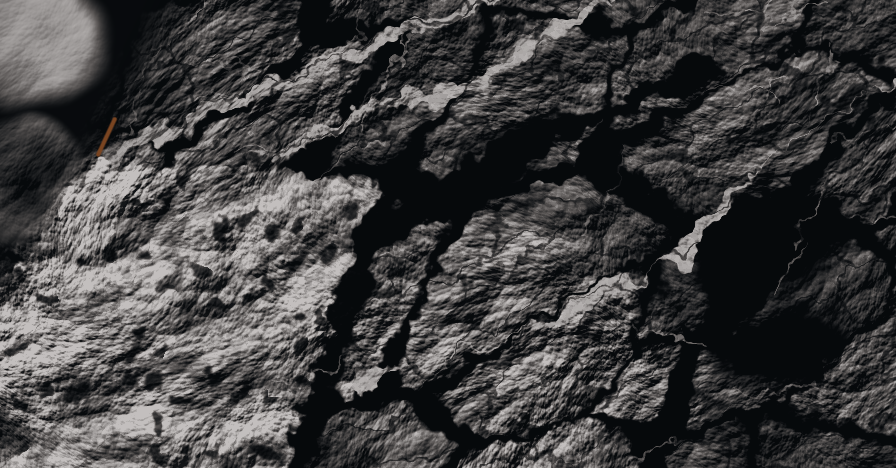
This texture is drawn by a Shadertoy shader. Its source:

```glsl
vec2 hash2(vec2 p) {
    vec3 h = fract(p.xyx * vec3(0.1031, 0.1030, 0.0973));
    h += dot(h, h.yzx + 33.33);
    return fract((h.xx + h.yz) * h.zy);
}

// Cellular noise: nearest distance, gap to the second nearest, cell value
vec3 cells(vec2 p) {
    vec2 base = floor(p), nearest = vec2(9.0);
    float id = 0.0;
    for (int y = -1; y <= 1; y++)
    for (int x = -1; x <= 1; x++) {
        vec2 cell = base + vec2(x, y);
        vec2 jitter = hash2(cell + 57.0);
        float d = length(cell + jitter - p);
        if (d < nearest.x) {
            nearest = vec2(d, nearest.x);
            id = jitter.x;
        } else nearest.y = min(nearest.y, d);
    }
    return vec3(nearest.x, nearest.y - nearest.x, id);
}

vec2 wobble(vec2 p) {
    vec2 w = vec2(0.0);
    float f = 7.0;
    for (int i = 0; i < 4; i++) {
        w += sin(p.yx * f + 1.7 * sin(p * f * 0.8 + float(i)) + vec2(i, 2 * i)) / f;
        f *= 1.9;
    }
    return w;
}

// Small angular offsets that chip every outline
vec2 chips(vec2 p) {
    vec2 c = vec2(0.0);
    float f = 13.0;
    for (int i = 0; i < 3; i++) {
        c += (vec2(cells(p * f).x, cells(p.yx * f + 9.0).x) - 0.45) / f;
        f *= 2.2;
    }
    return c;
}

// Rough stone depth, from lumps down to grit
float relief(vec2 p) {
    float depth = 0.0, f = 6.0, gain = 0.8;
    for (int i = 0; i < 5; i++) {
        depth += gain * cells(p * f + float(i) * 7.3).x / f;
        p = mat2(0.8, 0.6, -0.6, 0.8) * p + 0.3 * sin(p.yx * f * 0.9) / f;
        f *= 2.15;
        gain *= 1.06;
    }
    return depth;
}

float segment(vec2 p, vec2 a, vec2 b) {
    vec2 d = b - a;
    return length(p - a - d * clamp(dot(p - a, d) / dot(d, d), 0.0, 1.0));
}

float path(vec2 p, vec2 a, vec2 b, vec2 c, vec2 d) {
    return min(segment(p, a, b), min(segment(p, b, c), segment(p, c, d)));
}

float softStone(vec2 p, vec2 centre, vec2 radius) {
    return 1.0 - smoothstep(0.75, 1.1, length((p - centre) / radius));
}

void mainImage(out vec4 fragColor, in vec2 fragCoord) {
    vec2 p = fragCoord / iResolution.y;
    vec2 warp = wobble(p), chip = chips(p);
    vec2 w = p + 0.07 * warp + 0.55 * chip;
    mat2 tilt = mat2(0.88, -0.48, 0.48, 0.88);
    vec2 strata = tilt * (p + 0.09 * warp + 0.5 * chip);

    // Light falls across the strata
    vec2 grain = tilt * (p + 0.02 * warp) * vec2(0.85, 1.1);
    float slope = (relief(grain + vec2(0.0, 0.004)) - relief(grain)) / 0.004;
    vec3 blocks = cells(strata * vec2(2.1, 4.6) + 3.0);
    vec3 slabs = cells(strata * vec2(5.0, 14.0));
    vec3 patches = cells(w * 9.0);
    vec3 grit = cells(p * 120.0);

    // Pale boulder and lighter ground beside it
    float rightFace = dot(w - vec2(0.77, 0.48), vec2(0.94, -0.34));
    float topFace = max(dot(w - vec2(0.2, 0.65), vec2(-0.78, 0.62)),
                        dot(w - vec2(0.45, 0.64), vec2(0.1, 0.99)));
    float outline = max(rightFace, topFace);
    float boulder = 1.0 - smoothstep(-0.005, 0.005, outline);
    float ground = softStone(w, vec2(1.02, 0.25), vec2(0.42, 0.34));
    float tone = mix(0.20, 0.33, ground) + 0.10 * (blocks.z - 0.5);
    tone = mix(tone, 0.50 + 0.18 * (patches.z - 0.5), boulder);
    tone *= (0.82 + 0.4 * slabs.z) * (0.85 + 0.3 * grit.z);
    tone *= max(0.1, 1.0 + mix(0.46, 0.38, boulder) * slope);

    // Pits on the boulder
    vec3 pits = cells(w * vec2(17.0, 20.0) + 4.0);
    tone *= 1.0 - 0.8 * boulder * step(0.74, pits.z) * (1.0 - smoothstep(0.15, 0.42, pits.x));

    // Cracks, ledges and deep gaps
    float opening = 0.06 + 0.05 * sin(strata.x * 6.0 + 3.0 * sin(strata.y * 5.0));
    float crack = smoothstep(opening, opening + 0.06, blocks.y);
    crack *= mix(0.4, 1.0, smoothstep(0.02, 0.09, slabs.y));
    tone *= mix(crack, 1.0, 0.65 * boulder);
    float gap = path(w, vec2(0.79, 0.46), vec2(0.96, 0.58), vec2(1.16, 0.72), vec2(1.5, 0.86));
    gap = min(gap, path(w, vec2(1.42, 0.0), vec2(1.47, 0.25), vec2(1.62, 0.42), vec2(1.95, 0.56)));
    float gapWidth = 0.021 + 0.012 * sin(p.x * 13.0);
    tone *= smoothstep(gapWidth, gapWidth + 0.010, gap);
    float shadow = smoothstep(0.0, 0.008, outline) * (1.0 - smoothstep(0.045, 0.062, outline));
    tone *= 1.0 - 0.95 * shadow * step(topFace, rightFace);

    // Quartz bands
    float band = path(w, vec2(0.24, 0.67), vec2(0.46, 0.79), vec2(0.76, 0.88), vec2(1.08, 1.01));
    band = min(band, path(w, vec2(0.57, 0.66), vec2(0.78, 0.76), vec2(1.02, 0.82), vec2(1.32, 1.01)));
    float seam = path(w, vec2(0.78, 0.20), vec2(1.2, 0.31), vec2(1.45, 0.46), vec2(1.66, 0.68));
    seam = min(seam, segment(w, vec2(1.66, 0.68), vec2(1.91, 0.83)));
    float swell = 0.009 + 0.011 * sin(p.x * 17.0 + 2.0 * sin(p.x * 9.0));
    float quartz = 1.0 - smoothstep(0.009, 0.014, band);
    quartz = max(quartz, 1.0 - smoothstep(swell, swell + 0.005, seam));

    // Scattered hairline veins, broken along their length
    for (int i = 0; i < 30; i++) {
        vec2 r = hash2(vec2(i, 11)), s = hash2(vec2(i, 29));
        vec2 start = r * vec2(1.9, 1.0);
        float angle = 0.5 + 1.6 * (s.x - 0.5);
        vec2 end = start + (0.08 + 0.2 * s.y) * vec2(cos(angle), sin(angle));
        float hairline = 1.0 - smoothstep(0.001, 0.004, segment(w, start, end));
        quartz = max(quartz, hairline * (0.2 + 0.5 * patches.z));
    }
    float quartzTone = 0.64 * clamp(1.0 + 0.22 * slope, 0.4, 1.15) * (0.9 + 0.2 * grit.z);
    tone = mix(tone, quartzTone, quartz * (0.3 + 0.7 * smoothstep(0.02, 0.08, slabs.y)));

    // Out of focus corner
    float corner = smoothstep(0.48, 0.30, p.x + 0.5 * (1.0 - p.y)) * smoothstep(0.0, 0.05, topFace);
    vec2 soft = p + 0.12 * warp;
    float stones = max(softStone(soft, vec2(0.05, 0.92), vec2(0.20, 0.17)),
                       softStone(soft, vec2(0.04, 0.62), vec2(0.14, 0.12)));
    float blurred = 0.03 + stones * (0.37 + 1.3 * warp.x + 0.03 * slope);
    tone = mix(tone, blurred, corner);

    // Cool shadows, slightly warm highlights
    tone = clamp(tone, 0.025, 0.9);
    tone -= 0.45 * max(tone - 0.6, 0.0);
    vec3 colour = tone + mix(vec3(0.0, 0.01, 0.02), vec3(0.0, -0.015, -0.02), smoothstep(0.0, 0.4, tone));
    float twig = 1.0 - smoothstep(0.002, 0.007, segment(p, vec2(0.21, 0.67), vec2(0.245, 0.745)));
    colour = mix(colour, vec3(0.48, 0.27, 0.13), twig);
    fragColor = vec4(colour, 1.0);
}
```
